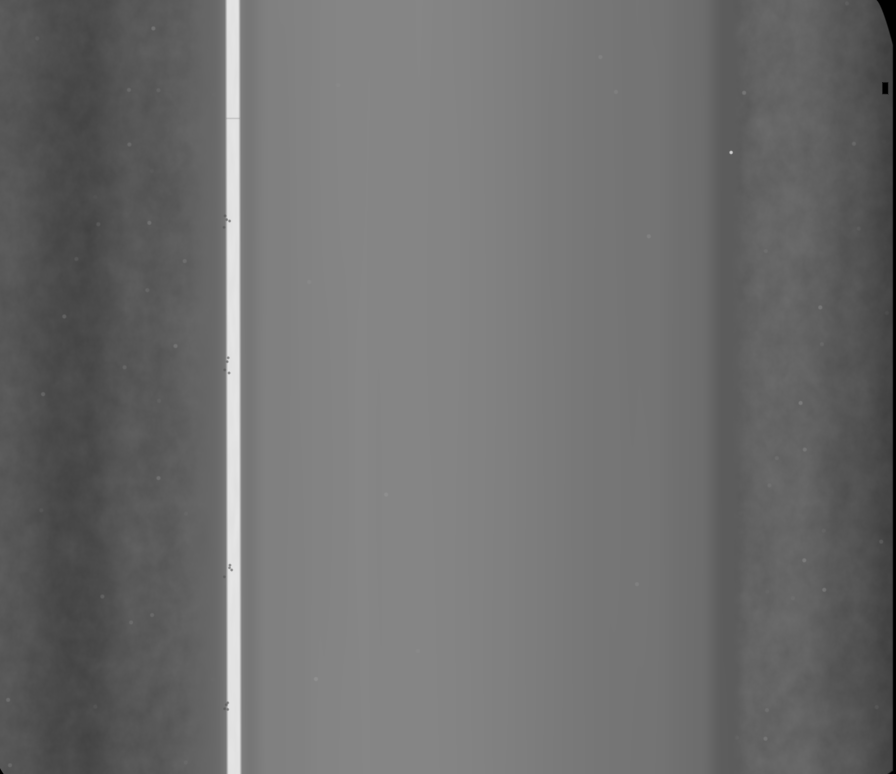
Give the GLSL for this texture, as a Shadertoy shader.

```glsl
// A grey scanned plate: a smooth central panel between two mottled metal bands,
// with a bright vertical seam. Tones are chained smoothstep ramps across x;
// gradient noise adds grain, and hashed cells scatter small flecks and pits.

vec2 hash2(vec2 p) {
    vec3 q = fract(vec3(p.xyx) * vec3(0.1031, 0.1030, 0.0973));
    q += dot(q, q.yzx + 33.33);
    return fract((q.xx + q.yz) * q.zy);
}

float gradientNoise(vec2 p) {
    vec2 i = floor(p), f = fract(p);
    vec2 u = f * f * f * (f * (f * 6.0 - 15.0) + 10.0);
    vec2 e = vec2(0.0, 1.0);
    float a = dot(hash2(i) * 2.0 - 1.0, f);
    float b = dot(hash2(i + e.yx) * 2.0 - 1.0, f - e.yx);
    float c = dot(hash2(i + e.xy) * 2.0 - 1.0, f - e.xy);
    float d = dot(hash2(i + e.yy) * 2.0 - 1.0, f - e.yy);
    return mix(mix(a, b, u.x), mix(c, d, u.x), u.y);
}

float fbm(vec2 p) {
    float sum = 0.0, amp = 0.5;
    for (int i = 0; i < 4; i++) {
        sum += amp * gradientNoise(p);
        p = p * 2.03 + 17.3;
        amp *= 0.6;
    }
    return sum;
}

// Soft dot with a one-pixel edge
float dotMask(vec2 p, float radius, float px) {
    return 1.0 - smoothstep(radius - px, radius + px, length(p));
}

// Sparse flecks, one candidate per cell
float flecks(vec2 p, float cells, float density, float px) {
    vec2 id = floor(p * cells);
    vec2 h = hash2(id + 41.0);
    vec2 center = (id + 0.25 + 0.5 * hash2(id + 7.0)) / cells;
    return step(h.x, density) * h.y * dotMask(p - center, 0.0022, px);
}

float boxMask(vec2 p, vec2 halfSize, float px) {
    vec2 d = abs(p) - halfSize;
    return 1.0 - smoothstep(-px, px, max(d.x, d.y));
}

float leftTone(float x) {
    float g = mix(0.345, 0.285, smoothstep(0.0, 0.075, x));
    g = mix(g, 0.345, smoothstep(0.095, 0.15, x));
    return mix(g, 0.405, smoothstep(0.17, 0.245, x));
}

float panelTone(float x) {
    float g = mix(0.43, 0.50, smoothstep(0.265, 0.30, x));
    g = mix(g, 0.522, smoothstep(0.29, 0.40, x));
    g = mix(g, 0.455, smoothstep(0.46, 0.73, x));
    g = mix(g, 0.425, smoothstep(0.72, 0.79, x));
    return mix(g, 0.362, smoothstep(0.782, 0.808, x));
}

float rightTone(float x) {
    float g = mix(0.362, 0.395, smoothstep(0.815, 0.85, x));
    g = mix(g, 0.335, smoothstep(0.89, 0.95, x));
    return mix(g, 0.265, smoothstep(0.95, 0.998, x));
}

void mainImage(out vec4 fragColor, in vec2 fragCoord) {
    vec2 uv = fragCoord / iResolution.xy;
    float px = 1.0 / iResolution.x;
    vec2 p = fragCoord * px;             // width-based units
    float height = iResolution.y * px;

    // Base tones of the three bands
    float inLeft = 1.0 - smoothstep(0.255, 0.265, uv.x);
    float inRight = smoothstep(0.815, 0.83, uv.x);
    float grey = mix(panelTone(uv.x), leftTone(uv.x), inLeft);
    grey = mix(grey, rightTone(uv.x), inRight);

    // Mottled metal outside, faint vertical banding inside
    float metal = max(inLeft * (1.0 - smoothstep(0.20, 0.245, uv.x)), inRight);
    grey += metal * (0.055 * fbm(p * vec2(45.0, 38.0)) + 0.045 * fbm(p * 9.0 + 5.0));
    grey += (1.0 - metal) * 0.006 * gradientNoise(p * vec2(55.0, 1.5));
    grey += 0.10 * metal * flecks(p, 32.0, 0.13, px);
    grey += 0.05 * (1.0 - metal) * flecks(p + 0.3, 24.0, 0.03, px);
    grey += 0.45 * dotMask(p - vec2(0.816, 0.803 * height), 0.0018, px);

    // Bright seam, slightly leaning, with a soft halo
    float seam = abs(uv.x - mix(0.2612, 0.2598, uv.y));
    grey += 0.10 * exp(-pow(seam / 0.012, 2.0));
    float core = 1.0 - smoothstep(0.0055, 0.0095, seam);
    grey = mix(grey, 0.89 + 0.02 * gradientNoise(p * vec2(200.0, 30.0)), core);

    // Pits clustered along the seam's left edge
    vec4 pitRows = vec4(0.082, 0.265, 0.529, 0.717);
    for (int i = 0; i < 4; i++) {
        for (int j = 0; j < 4; j++) {
            vec2 jitter = hash2(vec2(i, j) + 3.0) - 0.5;
            vec2 pit = vec2(0.255, pitRows[i] * height) + jitter * vec2(0.012, 0.02);
            grey = mix(grey, 0.32, 0.65 * dotMask(p - pit, 0.0014, px));
        }
    }
    grey -= 0.12 * core * boxMask(p - vec2(0.26, 0.847 * height), vec2(0.008, 0.0008), px);

    // Black right margin, worn corners and a small notch
    float black = smoothstep(0.9965 - px, 0.9965 + px, uv.x);
    float topCut = (uv.x - 0.978) / 0.02 - pow(max(1.0 - uv.y, 0.0) / 0.065, 0.7);
    black = max(black, smoothstep(-0.06, 0.06, topCut));
    float footCut = min(uv.x, (1.0 - uv.x) * 0.45) + uv.y * 0.55;
    black = max(black, 1.0 - smoothstep(0.004 - px, 0.004 + px, footCut));
    black = max(black, boxMask(p - vec2(0.988, 0.886 * height), vec2(0.0032, 0.0065), px));
    fragColor = vec4(vec3(clamp(mix(grey, 0.0, black), 0.0, 1.0)), 1.0);
}
```
